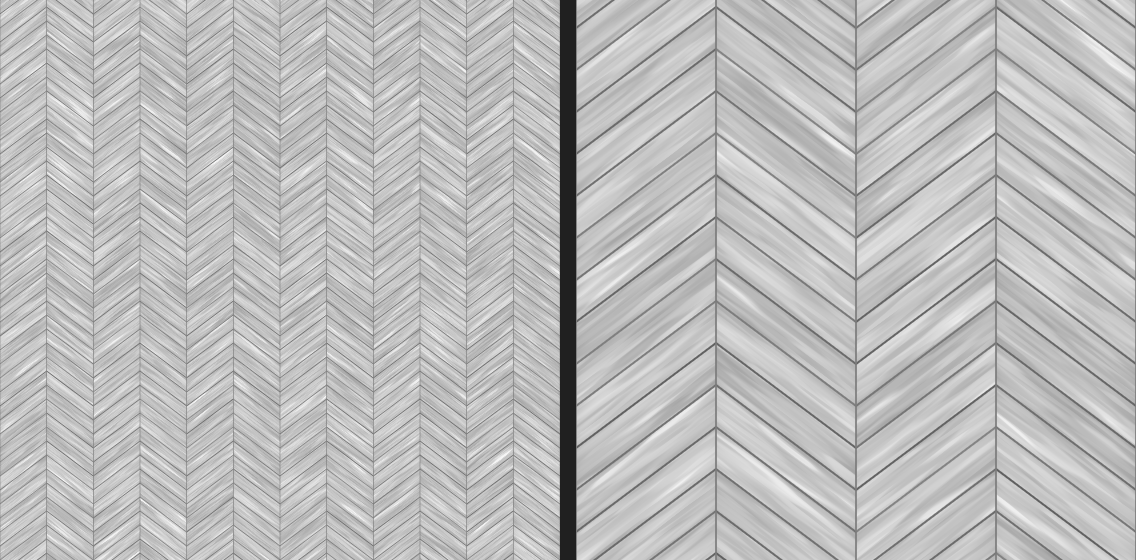
Left, the full canvas; right, a detail of the centre.
Reproduce this pattern procedurally as a Shadertoy shader.

```glsl
// Pale grey chevron parquet: mirrored columns of slanted planks with brushed grain.

const float COLUMNS = 12.0;
const float ROWS = 40.0;
const float RISE = 2.5;            // rows climbed by a plank across its column
const float JOINT_HALF = 0.0006;   // half width of the gap between planks
const float SEAM_HALF = 0.0005;    // half width of the gap between columns

float hash(vec2 p) {
    vec3 q = fract(vec3(p.xyx) * 0.1031);
    q += dot(q, q.yzx + 33.33);
    return fract((q.x + q.y) * q.z);
}

// Smooth cellular noise: random tones blended around jittered cell points
float cellTone(vec2 p, float seed) {
    vec2 cell = floor(p);
    vec2 local = p - cell;
    float toneSum = 0.0;
    float weightSum = 0.0;
    for (int j = -1; j <= 1; j++) {
        for (int i = -1; i <= 1; i++) {
            vec2 offset = vec2(i, j);
            vec2 id = cell + offset + seed;
            vec2 jitter = vec2(hash(id + 17.3), hash(id + 41.9));
            vec2 delta = offset + jitter - local;
            float weight = exp(-8.0 * dot(delta, delta));
            toneSum += weight * hash(id);
            weightSum += weight;
        }
    }
    return toneSum / weightSum;
}

// Long streaks in three sizes; plankUv runs along and across one plank
float woodGrain(vec2 plankUv, float seed) {
    float broad = cellTone(plankUv * vec2(1.4, 3.0), seed);
    float medium = cellTone(plankUv * vec2(2.3, 6.0), seed + 71.0);
    float fine = cellTone(plankUv * vec2(3.6, 11.0), seed + 133.0);
    float pale = smoothstep(0.78, 1.0, medium) * smoothstep(0.4, 0.8, broad);
    return 0.08 * (broad - 0.5) + 0.11 * (medium - 0.5)
         + 0.09 * (fine - 0.5) + 0.07 * pale;
}

float lineCoverage(float dist, float halfWidth, float pixel) {
    return clamp((halfWidth - dist) / pixel + 0.5, 0.0, 1.0);
}

// Distance to the nearest whole number
float edgeDistance(float x) {
    return abs(fract(x + 0.5) - 0.5);
}

void mainImage(out vec4 fragColor, in vec2 fragCoord) {
    vec2 uv = fragCoord / iResolution.xy;
    float pixel = 1.0 / iResolution.y;

    // Chevron coordinates: every other column leans the opposite way
    float column = floor(uv.x * COLUMNS);
    float along = fract(uv.x * COLUMNS);
    float climb = mod(column, 2.0) < 0.5 ? along : 1.0 - along;
    float slanted = uv.y * ROWS - RISE * climb;
    vec2 plank = vec2(column, floor(slanted));
    vec2 plankUv = vec2(along, fract(slanted));

    // Plank tone and grain
    float seed = floor(hash(plank + 5.0) * 900.0);
    float tone = 0.775 + 0.05 * (hash(plank + 63.0) - 0.5);
    tone += woodGrain(plankUv, seed);

    // Distances to the gaps, in canvas units
    float slope = RISE / ROWS * COLUMNS;
    float jointDist = edgeDistance(slanted) / ROWS * inversesqrt(1.0 + slope * slope);
    float seamDist = edgeDistance(uv.x * COLUMNS) / COLUMNS;

    // Soft shade beside the gaps, then the gaps themselves
    tone -= 0.025 * exp(-jointDist / 0.0015) + 0.025 * exp(-seamDist / 0.003);
    float jointTone = mix(0.38, 0.52, hash(vec2(column, floor(slanted + 0.5)) + 29.0));
    tone = mix(tone, jointTone, lineCoverage(jointDist, JOINT_HALF, pixel));
    tone = mix(tone, 0.48, lineCoverage(seamDist, SEAM_HALF, pixel));

    fragColor = vec4(vec3(tone), 1.0);
}
```
